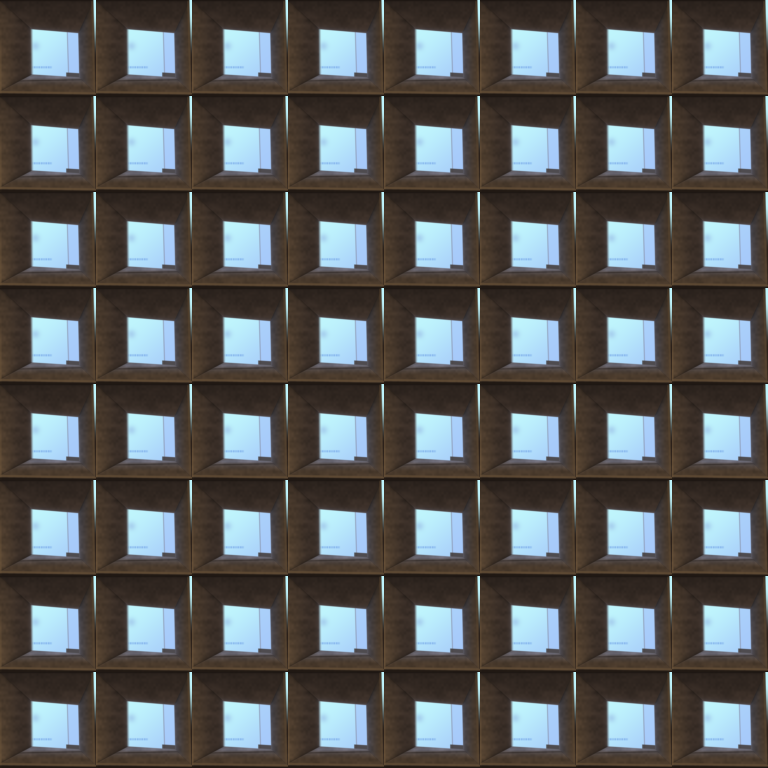
Reproduce this pattern procedurally as a WebGL 2 fragment shader.

```glsl
#version 300 es
precision highp float;
// An eight by eight grid of open cardboard boxes, each lit by a pale blue window.

uniform vec2 u_resolution;
out vec4 outColor;

const float REPEATS = 8.0;
const int SAMPLES = 2;           // supersampling per axis
const float EDGE = 0.008;        // edge softness, in cells
const float GRAIN = 0.16;        // strength of the cardboard mottling

const vec3 DARK_BROWN = vec3(0.20, 0.16, 0.135);
const vec3 SHADOW     = vec3(0.10, 0.075, 0.06);
const vec3 TAN        = vec3(0.41, 0.32, 0.22);
const vec3 GREY_BROWN = vec3(0.31, 0.29, 0.30);
const vec3 HAZE       = vec3(0.51, 0.52, 0.60);
const vec3 SKY_BLUE   = vec3(0.66, 0.81, 0.98);
const vec3 PALE_CYAN  = vec3(0.75, 0.96, 0.99);

// Cell corners, y pointing down: rim of the box, then the window.
const vec2 RIM_TL = vec2(0.01, 0.01),  RIM_TR = vec2(0.97, 0.01);
const vec2 RIM_BL = vec2(0.01, 0.945), RIM_BR = vec2(0.985, 0.96);
const vec2 WIN_TL = vec2(0.33, 0.305), WIN_TR = vec2(0.815, 0.345);
const vec2 WIN_BL = vec2(0.335, 0.775), WIN_BR = vec2(0.825, 0.805);

float hash(vec2 p) {
    return fract(sin(dot(p, vec2(127.1, 311.7))) * 43758.5453);
}

// Value noise over one cell, wrapping after "period" lattice steps.
float wrapNoise(vec2 p, vec2 period) {
    vec2 q = p * period, i = floor(q), f = fract(q);
    f = f * f * (3.0 - 2.0 * f);
    vec2 a = mod(i, period), b = mod(i + 1.0, period);
    return mix(mix(hash(a), hash(vec2(b.x, a.y)), f.x),
               mix(hash(vec2(a.x, b.y)), hash(b), f.x), f.y);
}

// Signed distance to line a-b; positive below it when b lies to the right.
float below(vec2 p, vec2 a, vec2 b) {
    vec2 d = normalize(b - a), r = p - a;
    return d.x * r.y - d.y * r.x;
}

float soft(float d, float width) { return smoothstep(-width, width, d); }

float band(float x, float lo, float hi, float width) {
    return soft(x - lo, width) * soft(hi - x, width);
}

vec3 cardboard(vec2 p) {
    // Folds where the walls meet
    float foldTL = below(p, RIM_TL, WIN_TL), foldTR = below(p, WIN_TR, RIM_TR);
    float foldBL = below(p, RIM_BL, WIN_BL), foldBR = below(p, WIN_BR, RIM_BR);
    float left  = soft(foldTL, EDGE) * soft(-foldBL, EDGE);
    float right = soft(foldTR, EDGE) * soft(-foldBR, EDGE);
    float ground = soft(foldBL, EDGE) * soft(foldBR, EDGE);

    // Shading of each wall
    vec3 ceiling = mix(DARK_BROWN * 0.82, DARK_BROWN * 1.12, smoothstep(0.0, 0.3, p.y));
    vec3 leftWall = mix(mix(DARK_BROWN, TAN, 0.25 + 0.4 * p.y), DARK_BROWN * 1.1, smoothstep(0.0, 0.24, p.x));
    vec3 rightWall = mix(GREY_BROWN * 0.85, mix(DARK_BROWN, TAN, 0.45), smoothstep(0.83, 0.98, p.x));
    rightWall *= mix(0.8, 1.05, p.y);
    vec3 floorFace = mix(GREY_BROWN * 1.1, mix(DARK_BROWN, TAN, 0.4), smoothstep(0.79, 0.92, p.y));
    vec3 c = mix(ceiling, leftWall, left);
    c = mix(c, rightWall, right);
    c = mix(c, floorFace, ground);

    // Creases along the folds and the flap on the floor
    float crease = left * (exp(-abs(foldTL) * 70.0) + exp(-abs(foldBL) * 70.0))
                 + right * exp(-abs(foldTR) * 70.0);
    c *= 1.0 - 0.35 * crease;
    float flap = p.y - 0.845 + 0.02 * p.x;
    c = mix(c, SHADOW, 0.45 * ground * band(flap, -0.004, 0.008, EDGE));
    c = mix(c, HAZE, 0.45 * ground * band(flap, -0.045, -0.015, 0.015) * band(p.x, 0.3, 0.8, 0.08));

    float mottle = 0.6 * wrapNoise(p, vec2(7.0, 23.0)) + 0.4 * wrapNoise(p, vec2(41.0, 37.0));
    return c * (1.0 + GRAIN * (2.0 * mottle - 1.0));
}

vec3 windowView(vec2 p) {
    vec3 c = mix(PALE_CYAN, SKY_BLUE, smoothstep(0.4, 1.0, 0.55 * p.x + 0.65 * p.y));
    c = mix(c, SKY_BLUE * 0.92, 0.6 * exp(-dot(p - vec2(0.37, 0.48), p - vec2(0.37, 0.48)) * 500.0));
    // Side panel with its seam
    float seam = p.x - 0.69 - 0.03 * p.y;
    c = mix(c, SKY_BLUE * vec3(0.98, 0.96, 1.0), 0.7 * soft(seam, EDGE));
    c = mix(c, HAZE, 0.65 * band(seam, -0.004, 0.006, EDGE));
    // Faint row of blue ticks
    float ticks = 0.5 + 0.5 * step(0.45, fract(p.x * 55.0));
    c = mix(c, vec3(0.43, 0.62, 0.90), 0.55 * ticks * band(p.x, 0.34, 0.54, EDGE) * band(p.y, 0.69, 0.712, EDGE));
    // Flap in the lower right corner
    float corner = soft(p.x - 0.69, EDGE) * soft(p.y - 0.755 - 0.06 * (p.x - 0.69), EDGE);
    return mix(c, mix(DARK_BROWN, GREY_BROWN, 0.6), 0.9 * corner);
}

vec3 boxCell(vec2 p) {
    // Window with a blurred left side and a cool glow around it
    float toLeft = -below(p, WIN_TL, WIN_BL), toRight = below(p, WIN_TR, WIN_BR);
    float toTop = below(p, WIN_TL, WIN_TR), toBottom = -below(p, WIN_BL, WIN_BR);
    float inside = min(min(toLeft, toRight), min(toTop, toBottom));
    float opening = soft(toLeft, 0.02) * soft(toRight, EDGE) * soft(toTop, EDGE) * soft(toBottom, EDGE);
    vec3 c = mix(cardboard(p), HAZE, 0.4 * exp(-max(-inside, 0.0) * 55.0));
    c = mix(c, windowView(p), opening);

    // Cut rims, the dark gap below and the bright gap on the right
    c = mix(c, TAN, 0.65 * band(p.x, -0.02, 0.016, EDGE) * smoothstep(0.1, 0.9, p.y));
    float lower = p.y - 0.955 - 0.015 * p.x;
    c = mix(c, TAN * 0.95, 0.75 * band(lower, -0.008, 0.012, EDGE));
    c = mix(c, SHADOW, 0.85 * soft(lower - 0.018, EDGE));
    float side = p.x - 0.968 - 0.024 * p.y;
    c = mix(c, TAN * 0.85, 0.6 * band(side, -0.018, 0.0, EDGE) * soft(0.95 - p.y, 0.02));
    vec3 gap = mix(PALE_CYAN, SHADOW * 1.6, smoothstep(0.12, 0.62, p.y));
    c = mix(c, gap, soft(side - 0.005, EDGE) * soft(0.97 - p.y, EDGE));
    return mix(c, SHADOW, 0.7 * soft(0.012 - p.y, EDGE) * soft(0.965 - p.x, EDGE));
}

void main() {
    vec3 total = vec3(0.0);
    for (int y = 0; y < SAMPLES; y++)
        for (int x = 0; x < SAMPLES; x++) {
            vec2 offset = (vec2(x, y) + 0.5) / float(SAMPLES) - 0.5;
            vec2 cell = fract((gl_FragCoord.xy + offset) / u_resolution * REPEATS);
            total += boxCell(vec2(cell.x, 1.0 - cell.y));
        }
    outColor = vec4(total / float(SAMPLES * SAMPLES), 1.0);
}
```
